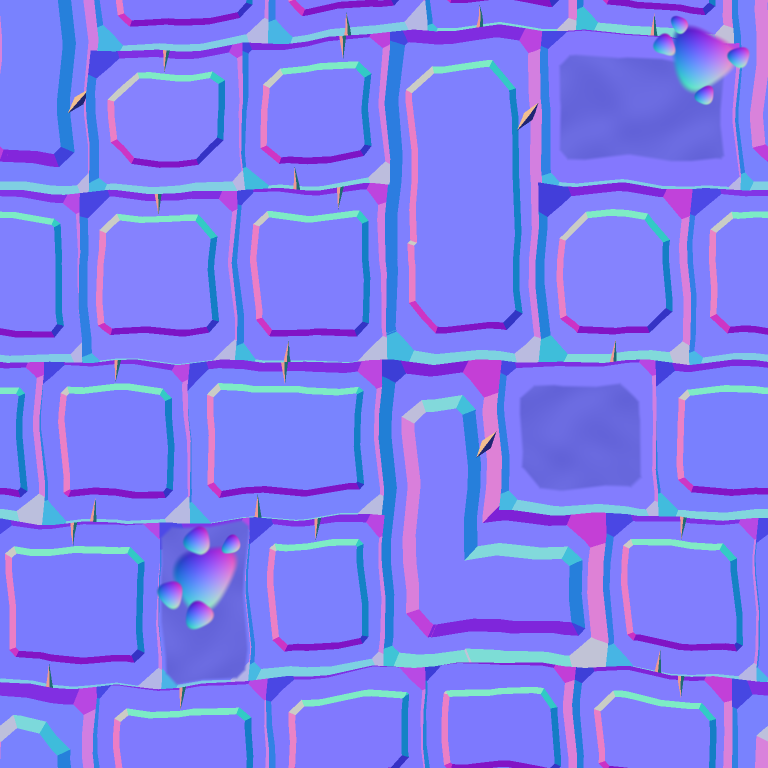
A Shadertoy shader for this texture map:

```glsl
// Tangent-space normal map of irregular stone blocks with sunken panels, notches and worn spots.
#define FLAT_NORMAL vec3(0.5, 0.495, 0.995)
#define WORN_TINT vec3(0.405, 0.405, 0.865)
#define WOBBLE 0.0022
#define COURSE_SAG 0.017
#define EDGE_TILT 0.07
#define PANEL_BEVEL 0.0085
#define PANEL_SLOPE 0.84
#define STONE_SLOPE 0.66
#define NOTCH_SIZE vec2(0.0045, 0.03)
#define GOUGE_SIZE vec2(0.023, 0.007)
#define SAMPLES 2
#define TAU 6.28318

// Tops of the five courses and the five upright joints in each, measured down and across.
const float COURSE[5] = float[5](0.052, 0.245, 0.471, 0.674, 0.879);
const float JOINT[25] = float[25](
    0.115, 0.316, 0.505, 0.705, 0.961,
    0.104, 0.306, 0.503, 0.700, 0.898,
    0.055, 0.247, 0.496, 0.651, 0.855,
    0.208, 0.323, 0.500, 0.788, 0.986,
    0.124, 0.349, 0.553, 0.749, 0.954);

float hash(vec2 v) { return fract(sin(dot(v, vec2(127.1, 311.7))) * 43758.5); }
vec4 hash4(vec2 v) { return vec4(hash(v + 3.1), hash(v + 5.7), hash(v + 8.3), hash(v + 11.9)); }
float tri(float x) { return abs(fract(x) - 0.5) * 4.0 - 1.0; }
vec2 wrap(vec2 v) { return fract(v + 0.5) - 0.5; }
vec4 inset(vec4 box, vec4 w) { return box + vec4(w.xy, -w.zw); }
vec3 nearer(vec3 a, vec3 b) { return a.z < b.z ? a : b; }
vec3 encode(vec2 slope) { return 0.5 + 0.5 * vec3(slope, sqrt(max(0.0, 1.0 - dot(slope, slope)))); }

// Bounds of a stone: left, top, right, bottom.
vec4 cell(int row, int col) {
    int n = row * 5 + col;
    float right = col < 4 ? JOINT[n + 1] : JOINT[row * 5] + 1.0;
    float bottom = row < 4 ? COURSE[row + 1] : COURSE[0] + 1.0;
    return vec4(JOINT[n], COURSE[row], right, bottom);
}

// Uneven octagon: xy is the direction of the closest facet, z the signed distance.
vec3 hull(vec2 p, vec4 box, float cut, float seed) {
    vec2 extent = 0.5 * (box.zw - box.xy);
    p = wrap(p - 0.5 * (box.xy + box.zw));
    vec3 best = vec3(0.0, 0.0, -1.0);
    for (int k = 0; k < 8; k++) {
        float angle = TAU * float(k) / 8.0;
        float rnd = hash(vec2(seed, float(k)));
        float chamfer = (k & 1) == 1 ? cut * mix(0.35, 1.5, rnd) : 0.0;
        vec2 middle = round(vec2(cos(angle), sin(angle))) * (extent - 0.5 * chamfer);
        angle += EDGE_TILT * (rnd - 0.5);
        vec2 dir = vec2(cos(angle), sin(angle));
        float dist = dot(p - middle, dir);
        if (dist > best.z) best = vec3(dir, dist);
    }
    return best;
}

// Round blisters: one large dome per cluster with small ones around it.
vec3 blisters(vec2 p, vec3 color) {
    for (int i = 0; i < 10; i++) {
        bool large = i % 5 == 0;
        vec2 center = i < 5 ? vec2(0.268, 0.742) : vec2(0.912, 0.073);
        float rnd = hash(vec2(float(i), 4.0));
        float angle = TAU * (float(i) * 0.27 + 0.2 * rnd);
        if (!large) center += 0.048 * vec2(cos(angle), sin(angle));
        vec2 d = wrap(p - center) / (large ? 0.042 : mix(0.01, 0.019, rnd));
        float r = length(d) * (1.0 + 0.1 * sin(3.0 * atan(d.y, d.x) + float(i)));
        color = mix(color, encode(0.9 * d / max(1.0, length(d))), smoothstep(1.05, 0.8, r));
    }
    return color;
}

vec3 surface(vec2 p) {
    // Bend the joints.
    p.y -= COURSE_SAG * cos(TAU * (p.x - 0.15)) * (0.5 + 0.5 * cos(TAU * (p.y - 0.95)));
    p += WOBBLE * vec2(tri(5.0 * p.y + 0.3) + tri(7.0 * p.y + 2.0 * p.x),
                       tri(6.0 * p.x + 0.1) + tri(9.0 * p.x + 3.0 * p.y));

    // Find the stone; some join the one in the next course.
    int row = 0, col = 0;
    float y = COURSE[0] + fract(p.y - COURSE[0]);
    for (int k = 1; k < 5; k++) if (y >= COURSE[k]) row = k;
    float x = JOINT[row * 5] + fract(p.x - JOINT[row * 5]);
    for (int k = 1; k < 5; k++) if (x >= JOINT[row * 5 + k]) col = k;
    bool joined = (col == 2 && row < 4) || (col == 4 && row % 4 == 0);
    bool worn = (col == 3 && row % 2 == 0 && row < 4) || (col == 0 && row == 3);
    if (joined) row = col == 2 ? row / 2 * 2 : 4;
    vec4 a = cell(row, col), b = a;
    if (joined) {
        b = cell((row + 1) % 5, col);
        a.w += b.w - b.y;
    }
    vec2 id = vec2(float(row), float(col));
    float seed = id.x * 5.0 + id.y;
    vec4 rnd = hash4(id);

    // Outer bevel and sunken panel.
    vec4 rim = joined ? mix(vec4(0.009), vec4(0.021), rnd) : mix(vec4(0.001), vec4(0.0125), rnd);
    vec4 margin = vec4(0.026, 0.032, 0.022, 0.034) + 0.005 * (rnd.wzyx - 0.5);
    if (joined) margin += vec4(0.004, 0.012, 0.006, 0.006);
    if (worn) margin *= mix(0.15, 1.0, smoothstep(0.12, 0.17, a.z - a.x));
    float cut = mix(0.012, 0.03, rnd.x * rnd.y) + (joined ? 0.012 : 0.0);
    vec3 face = hull(p, inset(a, rim), 0.02, seed);
    vec3 panel = hull(p, inset(a, margin), cut, seed + 40.0);
    if (joined) {
        face = nearer(face, hull(p, inset(b, rim), 0.02, seed));
        panel = nearer(panel, hull(p, inset(b, margin), cut, seed + 40.0));
    }
    vec3 color = FLAT_NORMAL + vec3(0.05 * (rnd.xy - 0.5), 0.0);
    if (face.z > 0.0) color = encode(face.xy * (STONE_SLOPE + 0.16 * (rnd.z - 0.5)));
    bool broad = joined && row > 0;
    if (worn) {
        float ripple = sin(50.0 * p.x + 3.0 * sin(37.0 * p.y)) + sin(71.0 * p.y + 2.0 * sin(43.0 * p.x));
        color = mix(color, WORN_TINT + 0.01 * ripple, smoothstep(0.003, -0.003, panel.z));
    } else if (panel.z < 0.0 && panel.z > -PANEL_BEVEL * (broad ? 2.0 : 1.0))
        color = encode(-panel.xy * (broad ? 0.7 : PANEL_SLOPE));

    // Tapered notches in the top and bottom edges.
    for (int e = 0; e < 2; e++) {
        float along = e == 0 ? mix(0.5, 0.68, step(0.5, rnd.z)) : mix(0.35, 0.5, step(0.4, rnd.w));
        vec2 d = wrap(p - vec2(mix(a.x, a.z, along), e == 0 ? a.y : a.w));
        float depth = (e == 0 ? d.y : -d.y) / NOTCH_SIZE.y;
        bool cutHere = !worn && !joined && hash(id + float(e) * 7.0) < 0.7;
        if (cutHere && depth > 0.0 && abs(d.x) < NOTCH_SIZE.x * (1.0 - depth))
            color = d.x < 0.0 ? vec3(0.93, 0.6, 0.58) : vec3(0.12, 0.42, 0.45);
    }

    // Slanted gouge beside each joined stone.
    vec2 g = wrap(p - vec2(a.z - 0.018, a.y + (row == 4 ? 0.24 : 0.11)));
    g = vec2(dot(g, vec2(0.64, -0.77)), dot(g, vec2(0.77, 0.64)));
    if (joined && abs(g.x) / GOUGE_SIZE.x + abs(g.y) / GOUGE_SIZE.y < 1.0)
        color = g.y < 0.0 ? vec3(0.95, 0.75, 0.56) : vec3(0.12, 0.15, 0.45);
    return blisters(p, color);
}

void mainImage(out vec4 fragColor, in vec2 fragCoord) {
    vec3 sum = vec3(0.0);
    for (int i = 0; i < SAMPLES * SAMPLES; i++) {
        vec2 jitter = (vec2(i % SAMPLES, i / SAMPLES) + 0.5) / float(SAMPLES) - 0.5;
        vec2 uv = (fragCoord + jitter) / iResolution.xy;
        sum += surface(vec2(uv.x, 1.0 - uv.y));
    }
    fragColor = vec4(sum / float(SAMPLES * SAMPLES), 1.0);
}
```
